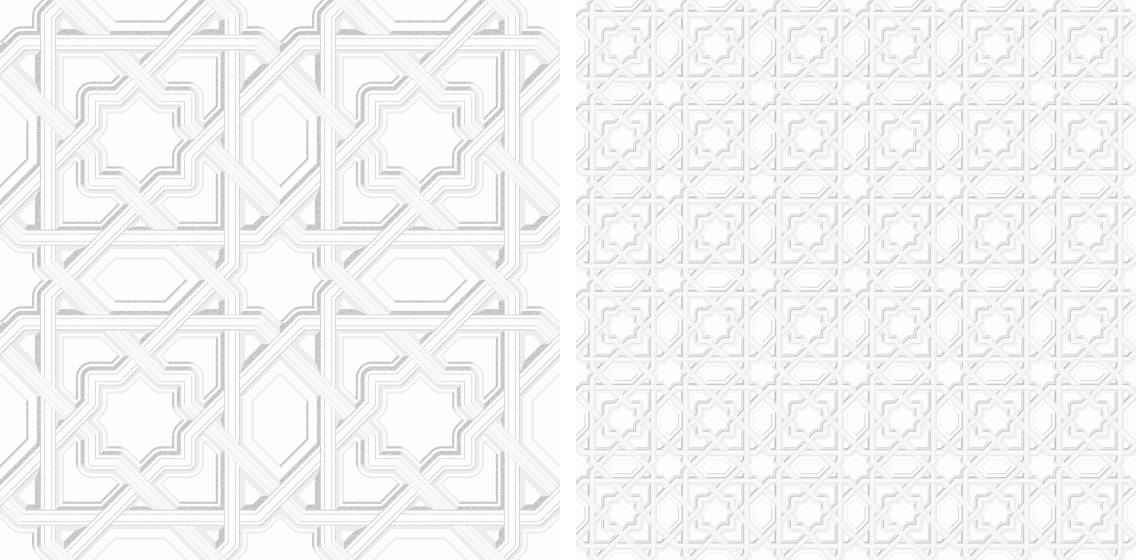
Left: one tile. Right: repeated 3 by 3.
Give the GLSL for this pattern, as a three.js fragment shader.

```glsl
varying vec2 vUv;

const float REPEATS = 2.0;
const float CELL = 384.0;        // working units per repeat
const float STRAP = 11.0;        // half width of a strap
const vec2 RAIL = vec2(66.0, 58.0);
const float TIP = 88.0;          // reach of the star points
const float PAST = 20.0;         // overshoot beyond the mirror lines
const vec3 WHITE = vec3(0.992);
const vec3 PALE = vec3(0.93);
const vec3 GREY = vec3(0.79);

float hash(vec2 p) {
  return fract(sin(dot(p, vec2(127.1, 311.7))) * 43758.5453);
}

float segment(vec2 p, vec2 a, vec2 b) {
  vec2 ab = b - a;
  return length(p - a - ab * clamp(dot(p - a, ab) / dot(ab, ab), 0.0, 1.0));
}

float band(float d, float lo, float hi, float blur) {
  return smoothstep(lo - blur, lo + blur, d) - smoothstep(hi - blur, hi + blur, d);
}

vec2 wrapCell(vec2 p) {
  return mod(p + 0.5 * CELL, CELL) - 0.5 * CELL;
}

// Keeps the uppermost strap (distance, height) and the nearest distance
void lay(inout vec2 top, inout float nearest, float d, float height) {
  nearest = min(nearest, d);
  if (d < STRAP && height > top.y) top = vec2(d, height);
}

// Distance to the visible strap, straps passing alternately over and under
float weave(vec2 p) {
  p = wrapCell(p);
  float turn = p.x * p.y < 0.0 ? -1.0 : 1.0;
  vec2 q = abs(p);
  float mid = 0.5 * CELL;
  float far = mid + PAST;
  vec2 bendH = vec2(TIP - RAIL.y, RAIL.y);
  vec2 bendV = vec2(RAIL.x, TIP - RAIL.x);
  vec2 corner = mid - RAIL;

  float level = min(segment(q, vec2(-PAST, TIP + PAST), bendH),
                    segment(q, bendH, vec2(far, RAIL.y)));
  float upright = min(segment(q, vec2(TIP + PAST, -PAST), bendV),
                      segment(q, bendV, vec2(RAIL.x, far)));
  float steep = segment(q, vec2(-PAST, TIP - PAST), vec2(far - TIP, far));
  float shallow = segment(q, vec2(TIP - PAST, -PAST), vec2(far, far - TIP));

  vec2 kneeA = mid - bendV;
  vec2 kneeB = mid - bendH;
  float star = min(segment(q, vec2(far - TIP - 2.0 * PAST, far), kneeA),
                   segment(q, kneeA, corner));
  star = min(star, segment(q, corner, kneeB));
  star = min(star, segment(q, kneeB, vec2(far, far - TIP - 2.0 * PAST)));

  vec2 top = vec2(0.0, -1000.0);
  float nearest = 1000.0;
  lay(top, nearest, level, turn * (38.0 - abs(q.x - 68.0)));
  lay(top, nearest, upright, turn * (abs(q.y - 68.0) - 38.0));
  lay(top, nearest, steep, turn * (abs(q.x - 60.0) - 26.0));
  lay(top, nearest, shallow, turn * (26.0 - abs(q.y - 60.0)));
  lay(top, nearest, star, turn * (q.x - q.y));
  return nearest < STRAP ? top.x : nearest;
}

// Inset groove distance: wide in the hexagons, absent in the small wedges
float grooveOffset(vec2 p) {
  vec2 q = abs(wrapCell(p));
  bool between = (q.x > RAIL.x) != (q.y > RAIL.y);
  if (!between) return 20.5;
  return abs(q.x - q.y) > TIP ? 28.5 : 100.0;
}

vec3 relief(vec2 p, float blur, float grain) {
  float d = weave(p);
  vec2 e = vec2(0.3, 0.0);
  vec2 slope = vec2(weave(p + e.xy) - d, weave(p + e.yx) - d);
  float facing = dot(slope / max(length(slope), 0.001), vec2(-0.707, 0.707));

  // Strap: fine double lines, fainter on falling diagonals
  if (d < STRAP) {
    vec3 line = mix(PALE, GREY, 0.85 * abs(facing)) + grain;
    float ink = band(d, 4.4, 5.6, blur) + band(d, 9.6, 11.5, blur);
    vec3 body = mix(WHITE - 0.015, WHITE, smoothstep(0.0, 0.5, abs(facing)));
    return mix(body, line, clamp(ink, 0.0, 1.0));
  }

  // Recess: bevelled wall and inset groove, dark where they face up or left
  float groove = grooveOffset(p);
  float shade = smoothstep(0.25, 0.7, facing);
  vec3 wall = mix(PALE, GREY, shade) + grain * shade;
  float bevelEnd = groove > 50.0 ? 18.0 : 15.5;
  float ink = band(d, 0.0, bevelEnd, blur) + band(d, groove - 1.5, groove + 1.5, blur);
  return mix(WHITE, wall, clamp(ink, 0.0, 1.0));
}

void main() {
  vec2 p = vUv * REPEATS * CELL;
  float pixel = max(fwidth(p.x), 0.01);
  float grain = 0.09 * (hash(mod(floor(p), REPEATS * CELL)) - 0.5);

  // Four samples per pixel
  vec3 color = vec3(0.0);
  for (int i = 0; i < 4; i++) {
    vec2 shift = vec2(mod(float(i), 2.0), floor(float(i) * 0.5)) - 0.5;
    color += 0.25 * relief(p + 0.5 * pixel * shift, 0.3 * pixel, grain);
  }
  gl_FragColor = vec4(color, 1.0);
}
```
